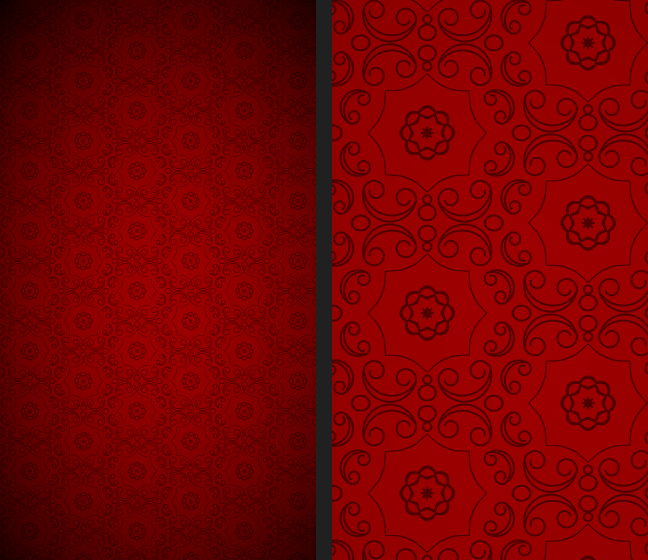
Left: the whole. Right: its middle third, enlarged.
Write a WebGL 2 fragment shader that draws this pattern.

```glsl
#version 300 es
precision highp float;
// Dark red damask: staggered rosettes in scrollwork under a soft vignette.

// Lengths are in 1/432 of the canvas width.
#define UNITS 432.0
#define TILE vec2(146.6, 82.1)
#define ORIGIN vec2(187.4, 449.8)
#define HALF_LINE 0.45
#define ROSETTE_EXTRA 0.3
#define LINE_STRENGTH 0.48
#define GLOW_CENTER vec2(0.53, 0.475)
#define GLOW_RED 0.615
#define GLOW_FALLOFF vec2(0.82, 1.15)

uniform vec2 u_resolution;
out vec4 fragColor;

const float TAU = 6.2831853;

float ring(vec2 p, vec2 center, vec2 radii) {
    vec2 q = (p - center) / radii;
    return abs(length(q) - 1.0) * min(radii.x, radii.y);
}

// Crescent arch of radius R along +y, ending in two inward curls.
float archScroll(vec2 p, vec2 center, float angle, float R) {
    vec2 q = p - center;
    float c = cos(angle), s = sin(angle);
    q = vec2(c * q.x + s * q.y, c * q.y - s * q.x);
    q.x = abs(q.x);

    float curlR = 0.43 * R;
    vec2 k = q - vec2(R - curlR, 0.0);
    float turn = fract(-atan(k.y, k.x) / TAU);
    float d = abs(length(k) - curlR * (1.0 - 0.55 * turn));
    if (q.y > 0.0) {
        float len = length(q);
        d = min(d, abs(len - R));
        d = min(d, abs(len - R * (1.0 - 0.24 * q.y / len)));
    }
    return d;
}

// Distance to the rosette: center dot with rays, beaded ring.
float rosette(float r, float a) {
    float dotShape = max(r - 1.7 - 0.6 * cos(8.0 * a), 0.0);
    float bead = 0.5 + 2.0 * abs(cos(4.0 * a));
    float beads = abs(abs(r - 9.4) - bead);
    return max(min(dotShape, beads) - ROSETTE_EXTRA, 0.0);
}

// Distance to the nearest line of one medallion, folded to a quadrant.
float medallion(vec2 p) {
    p = abs(p);
    float r = length(p);
    float a = atan(p.y, p.x);
    float d = rosette(r, a);

    // Eight-pointed outline with hollow sides
    float point = pow(1.0 - abs(sin(4.0 * a)), 1.3);
    d = min(d, 0.1 + abs(r - 22.5 - 4.5 * point));

    // Scrolls above and along the diagonal
    d = min(d, archScroll(p, vec2(17.0, 28.2), -0.25, 12.2));
    d = min(d, archScroll(p, vec2(31.5, 11.5), -1.06, 8.0));

    // Link beads between neighbors
    d = min(d, ring(p, vec2(0.0, 36.3), vec2(3.9, 3.5)));
    d = min(d, ring(p, vec2(0.0, 30.3), vec2(1.9)));
    d = min(d, ring(p, vec2(43.0, 0.0), vec2(4.0, 3.4)));
    return d;
}

// Share of one pixel covered by a line at distance d.
float lineCoverage(float d, float pixel) {
    float top = min(d + 0.5 * pixel, HALF_LINE);
    float bottom = max(d - 0.5 * pixel, -HALF_LINE);
    return clamp((top - bottom) / pixel, 0.0, 1.0);
}

void main() {
    float pixel = UNITS / u_resolution.x;
    vec2 p = gl_FragCoord.xy * pixel - ORIGIN;

    // Nearest center of the half-drop lattice
    vec2 cell = p / TILE;
    vec2 even = (fract(cell + 0.5) - 0.5) * TILE;
    vec2 odd = (fract(cell) - 0.5) * TILE;
    vec2 local = dot(even, even) < dot(odd, odd) ? even : odd;

    // Vignetted ground
    vec2 g = gl_FragCoord.xy / u_resolution - GLOW_CENTER;
    float red = max(GLOW_RED - dot(g * g, GLOW_FALLOFF), 0.06);

    float ink = lineCoverage(medallion(local), pixel);
    fragColor = vec4(red * (1.0 - LINE_STRENGTH * ink), 0.0, 0.0, 1.0);
}
```
